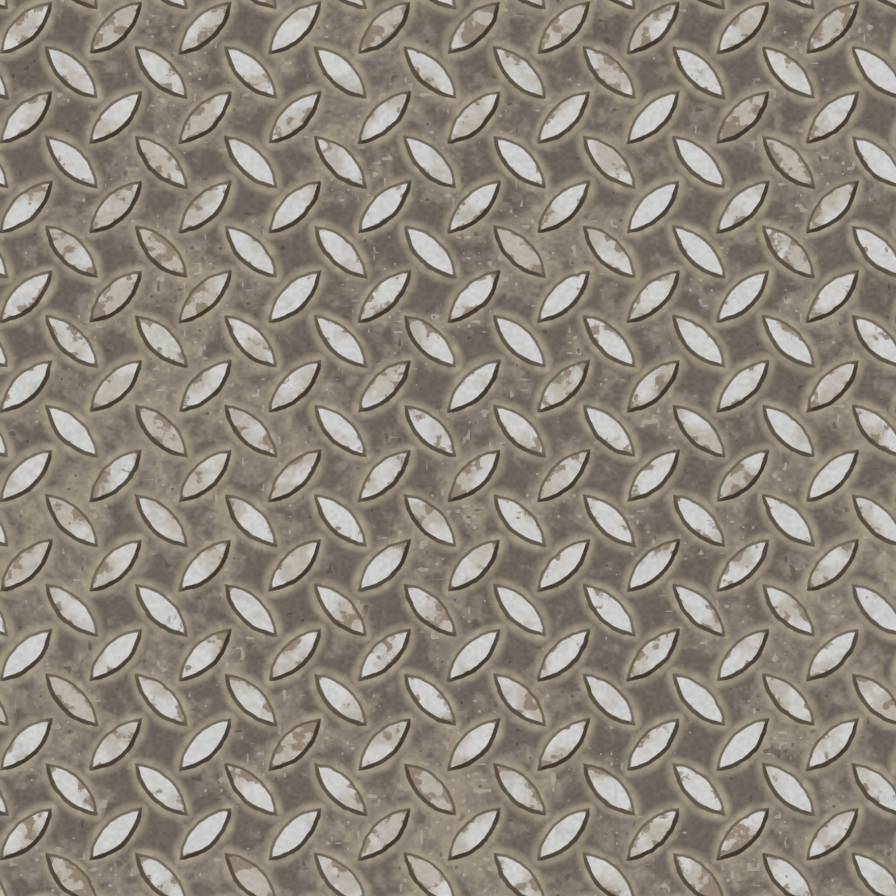
This texture is drawn by a Shadertoy shader. Its source:

```glsl
#define REPEATS 10.0
#define HALF_LENGTH 0.405
#define HALF_WIDTH 0.15
#define RIM 0.028
#define HALO 0.12
#define GROUND vec3(0.425, 0.395, 0.365)
#define BLOTCH vec3(0.52, 0.49, 0.45)
#define DUST vec3(0.62, 0.585, 0.51)
#define WORN vec3(0.69, 0.66, 0.61)
#define STEEL vec3(0.80, 0.80, 0.795)
#define SHADOW vec3(0.25, 0.22, 0.19)

float hash(vec2 p) {
    return fract(sin(dot(p, vec2(127.1, 311.7))) * 43758.5453);
}

// Value noise that wraps after a whole number of cells
float noise(vec2 uv, float cells) {
    vec2 p = uv * cells;
    vec2 i = floor(p), f = fract(p);
    f = f * f * (3.0 - 2.0 * f);
    vec2 a = mod(i, cells), b = mod(i + 1.0, cells);
    float seed = cells * 0.37;
    return mix(mix(hash(a + seed), hash(vec2(b.x, a.y) + seed), f.x),
               mix(hash(vec2(a.x, b.y) + seed), hash(b + seed), f.x), f.y);
}

float fbm(vec2 uv, float cells) {
    float sum = 0.0, weight = 0.5;
    for (int i = 0; i < 4; i++) {
        sum += weight * noise(uv, cells);
        cells *= 2.0;
        weight *= 0.5;
    }
    return sum / 0.9375;
}

// Distance to a pointed lens lying along x
float lens(vec2 p) {
    p = abs(p);
    float shift = (HALF_LENGTH * HALF_LENGTH - HALF_WIDTH * HALF_WIDTH) / (2.0 * HALF_WIDTH);
    bool beyondTip = (p.x - HALF_LENGTH) * shift > p.y * HALF_LENGTH;
    return beyondTip ? length(p - vec2(HALF_LENGTH, 0.0))
                     : length(p + vec2(0.0, shift)) - shift - HALF_WIDTH;
}

// Nearest stud of one lattice: distance, signed offset across it, random value
vec3 stud(vec2 grid, vec2 center, float slant) {
    vec2 q = grid - center;
    vec2 id = floor(q + 0.5);
    q -= id;
    vec2 along = vec2(1.0, slant) * 0.7071;
    vec2 local = vec2(dot(q, along), dot(q, vec2(-along.y, along.x) * slant));
    local.y *= slant;
    float across = (slant > 0.0) ? local.y : dot(q, vec2(0.7071));
    return vec3(lens(local), across, hash(mod(id, REPEATS) + 5.3 * slant));
}

void mainImage(out vec4 fragColor, in vec2 fragCoord) {
    vec2 uv = fragCoord / iResolution.xy;
    vec2 grid = uv * REPEATS;
    float aa = REPEATS / iResolution.y;

    // Two lattices of opposite slant, half a cell apart
    vec3 rising = stud(grid, vec2(0.29, 0.69), 1.0);
    vec3 falling = stud(grid, vec2(0.80, 0.19), -1.0);
    bool isRising = rising.x < falling.x;
    vec3 s = isRising ? rising : falling;

    float broad = fbm(uv, 4.0);
    float mottle = fbm(uv, 28.0);
    float fine = fbm(uv, 90.0);
    float grain = noise(uv, 256.0);
    float d = s.x + (fine - 0.5) * 0.025;

    // Dirty ground with pale stains and grit
    float stain = mottle * 0.65 + fine * 0.35 + (broad - 0.5) * 0.3;
    vec3 color = mix(GROUND, BLOTCH, smoothstep(0.43, 0.60, stain));
    color = mix(color, DUST, 0.65 * smoothstep(0.60, 0.72, stain));
    color *= 0.93 + 0.14 * grain;
    float grit = noise(uv, 170.0) * (0.6 + 0.6 * mottle);
    color = mix(color, WORN, 0.7 * smoothstep(0.80, 0.90, grit));
    float pit = noise(uv, 130.0) * (0.6 + 0.6 * fine);
    color = mix(color, SHADOW, 0.4 * smoothstep(0.82, 0.92, pit));

    // Dust gathered around each stud
    float halo = 1.0 - smoothstep(0.02, HALO, d + (mottle - 0.5) * 0.08);
    color = mix(color, DUST * (0.9 + 0.2 * fine), halo * (0.6 + 0.5 * fine));

    // Sloped side: lit above, shaded below
    float lower = smoothstep(0.05, -0.05, s.y);
    float shade = lower * (isRising ? 0.95 : 0.75) + (1.0 - lower) * 0.5;
    shade *= 0.75 + 0.5 * mottle;
    float side = smoothstep(aa, -aa, d - 0.006);
    color = mix(color, mix(DUST, SHADOW, clamp(shade, 0.0, 1.0)), side);

    // Polished top with uneven wear and rusty spots
    float wear = smoothstep(0.40, 0.66, mottle + 0.22 * (s.z - 0.5) + 0.25 * (broad - 0.5));
    vec3 top = mix(STEEL, WORN, wear * 0.8);
    float spots = fine * 0.6 + mottle * 0.4 + 0.12 * (s.z - 0.5);
    spots += 0.07 * smoothstep(-0.10, -0.03, d);
    top = mix(top, BLOTCH * vec3(1.02, 0.96, 0.90), 0.8 * smoothstep(0.60, 0.70, spots));
    top *= 0.96 + 0.08 * grain;
    float inset = RIM * (0.8 + 0.6 * lower);
    color = mix(color, top, smoothstep(aa, -aa, d + inset));

    fragColor = vec4(color, 1.0);
}
```
